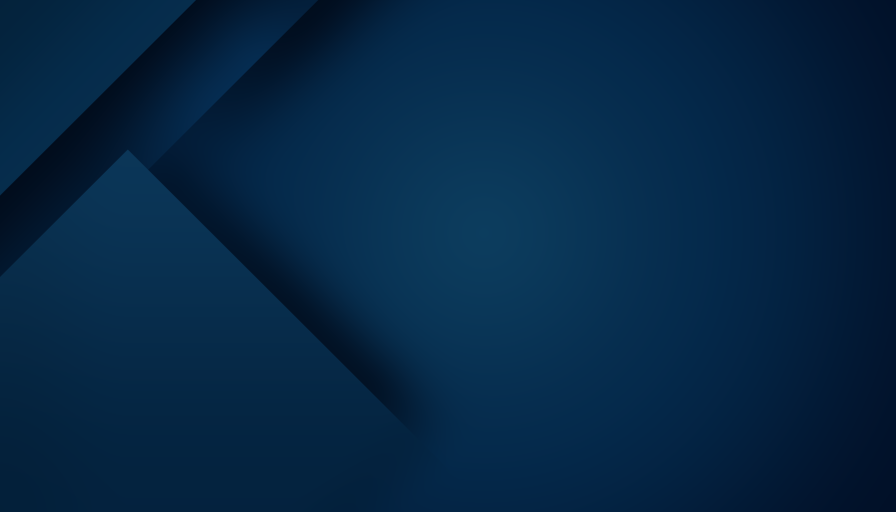
Write a Shadertoy shader that draws this background.

```glsl
// Deep blue layered paper: a soft round glow behind diagonal panels.
// Panels are half planes in two diagonal coordinates; each casts a
// gaussian shadow whose strength varies along its edge.

#define ASPECT 1.7455
#define GLOW_CENTER vec2(0.943, 0.545)
#define CORNER_EDGE 0.382
#define BAND_EDGE 0.620
#define PANEL_LEFT 0.541
#define PANEL_RIGHT 0.043
#define BAND_SHADOW_WIDTH 0.14
#define PANEL_SHADOW_WIDTH 0.115

const vec3 GLOW_BLUE = vec3(0.050, 0.242, 0.372);
const vec3 MID_BLUE = vec3(0.016, 0.158, 0.290);
const vec3 NIGHT_BLUE = vec3(0.004, 0.062, 0.155);
const vec3 SHADOW_BLUE = vec3(0.004, 0.045, 0.105);

// Smooth coverage of the side where value is positive
float cover(float value, float pixel) {
    return smoothstep(-pixel, pixel, value);
}

float softShadow(float dist, float width) {
    float s = max(dist, 0.0) / width;
    return exp(-s * s);
}

vec3 glowBackground(vec2 p) {
    float r = length(p - GLOW_CENTER);
    vec3 color = mix(GLOW_BLUE, MID_BLUE, smoothstep(-0.08, 0.54, r));
    return mix(color, NIGHT_BLUE, smoothstep(0.40, 1.0, r));
}

void mainImage(out vec4 fragColor, in vec2 fragCoord) {
    vec2 p = fragCoord / iResolution.xy * vec2(ASPECT, 1.0);
    float pixel = 1.0 / iResolution.y;

    // Diagonals: "across" grows to the lower right, "down" to the lower left
    float depth = 1.0 - p.y;
    float across = depth + p.x;
    float down = depth - p.x;

    // Glow with the shadows of the band and of the large panel
    vec3 color = glowBackground(p);
    float bandShadow = softShadow(across - BAND_EDGE, BAND_SHADOW_WIDTH)
        * (1.0 - smoothstep(-0.60, 0.08, down));
    float panelShadow = softShadow(PANEL_RIGHT - down, PANEL_SHADOW_WIDTH)
        * mix(0.5, 0.8, smoothstep(0.6, 1.2, across))
        * smoothstep(0.48, 0.72, across)
        * (1.0 - smoothstep(1.45, 1.80, across));
    color = mix(color, SHADOW_BLUE, 0.92 * bandShadow);
    color = mix(color, SHADOW_BLUE, panelShadow);

    // Band, lit toward its outer edge and darker at both ends
    float bandLight = smoothstep(CORNER_EDGE - 0.04, BAND_EDGE + 0.02, across);
    bandLight *= mix(0.6, 1.0, smoothstep(-0.62, -0.35, down));
    bandLight *= 1.0 - 0.5 * smoothstep(-0.25, 0.20, down);
    vec3 bandColor = mix(SHADOW_BLUE, vec3(0.020, 0.175, 0.320), bandLight);
    color = mix(color, bandColor, cover(BAND_EDGE - across, pixel));

    // Corner sheet
    vec3 cornerColor = mix(vec3(0.014, 0.135, 0.235), vec3(0.022, 0.175, 0.300),
        smoothstep(0.0, CORNER_EDGE, across));
    color = mix(color, cornerColor, cover(CORNER_EDGE - across, pixel));

    // Large panel, fading into the glow at its lower tip
    vec3 panelColor = mix(vec3(0.014, 0.135, 0.245), vec3(0.042, 0.212, 0.345),
        smoothstep(0.0, 0.75, p.y));
    panelColor *= mix(0.92, 1.0, smoothstep(0.0, 0.25, p.x));
    float panel = cover(across - PANEL_LEFT, pixel) * cover(down - PANEL_RIGHT, pixel);
    panel *= 1.0 - smoothstep(1.55, 1.85, across);
    color = mix(color, panelColor, panel);

    fragColor = vec4(color, 1.0);
}
```
